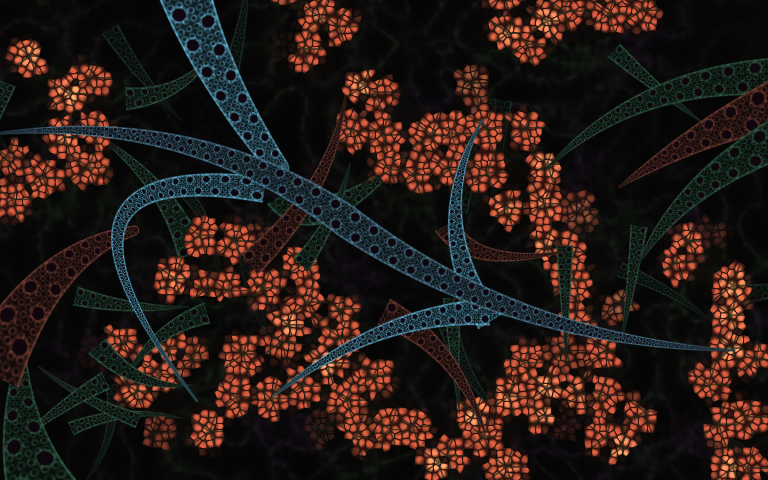
Reproduce this pattern procedurally as a WebGL 2 fragment shader.

```glsl
#version 300 es
precision highp float;
// Lacy tapered ribbons sweeping over reefs of glowing coral florets in the dark.
uniform vec2 u_resolution;
out vec4 fragColor;

float pixel;
vec2 p;
vec3 col;

vec2 hash(vec2 s) {
  vec3 q = fract(s.xyx * vec3(.1031, .103, .0973));
  q += dot(q, q.yzx + 33.33);
  return fract((q.xx + q.yz) * q.zy);
}

// Gradient noise
float noise(vec2 s) {
  vec2 i = floor(s), f = s - i, e = f * f * (3. - 2. * f);
  float sum = 0.;
  for (int k = 0; k < 4; k++) {
    vec2 o = vec2(k & 1, k >> 1), w = mix(1. - e, e, o);
    sum += w.x * w.y * dot(hash(i + o) * 2. - 1., f - o);
  }
  return sum;
}

// Nearest cell point (xy) and the two smallest distances (zw)
vec4 cells(vec2 s) {
  vec4 best = vec4(0, 0, 9, 9);
  for (int k = 0; k < 9; k++) {
    vec2 id = floor(s) + vec2(k % 3 - 1, k / 3 - 1);
    vec2 site = id + .1 + .8 * hash(id);
    float d = distance(s, site);
    if (d < best.z) best = vec4(site, d, best.z);
    else best.w = min(best.w, d);
  }
  return best;
}

vec2 curve(mat3x2 m, float t) {
  return mix(mix(m[0], m[1], t), mix(m[1], m[2], t), t);
}

// Closest curve parameter: coarse search, then Newton steps
float nearest(vec2 s, mat3x2 m) {
  float t = 0., best = 99.;
  for (int i = 0; i <= 8; i++) {
    float k = float(i) / 8., d = distance(s, curve(m, k));
    if (d < best) { best = d; t = k; }
  }
  vec2 bend = 2. * (m[0] - 2. * m[1] + m[2]);
  for (int i = 0; i < 4; i++) {
    vec2 q = curve(m, t) - s, v = 2. * (m[1] - m[0]) + bend * t;
    t = clamp(t - dot(q, v) / max(dot(v, v) + dot(q, bend), .3 * dot(v, v)), 0., 1.);
  }
  return t;
}

// Tapered band with bright edges, two rows of holes and a mesh of rings
void ribbon(mat3x2 m, float w0, float w1, vec3 tint) {
  float l0 = distance(m[0], m[1]), l1 = distance(m[1], m[2]);
  if (distance(p, m[1]) > max(l0, l1) + w0 + pixel) return;
  float t = nearest(p, m), w = mix(w0, w1, t), aa = pixel / w;
  vec2 q = p - curve(m, t), dir = normalize(mix(m[1] - m[0], m[2] - m[1], t));
  float v = length(q) / w, side = sign(dir.x * q.y - dir.y * q.x);
  float mask = 1. - smoothstep(1. - aa, 1. + aa, v);
  if (t <= 0.) mask *= smoothstep(-pixel, 0., dot(q, dir));
  float u = .5 * (l0 + l1 + distance(m[0], m[2])) * log(w / w0) / (w1 - w0);
  float hole = length(vec2(fract(u / 1.5 + side * .25) * 1.5 - .75, v - .52));
  float rim = 1. - smoothstep(0., .08 + aa, abs(hole - .34));
  vec2 s = vec2(u, side * v);
  float mesh = 1. - smoothstep(.03, .22, abs(length(fract(s * 2.7 + .5) - .5) - .33));
  mesh *= .7 + noise(s * 5.);
  float edge = 1. - smoothstep(.04, .1 + aa, 1. - v), detail = smoothstep(1., 4., w / pixel);
  vec3 lace = mix(vec3(.06, .02, .05), tint * (.2 + .5 * mesh + .4 * rim), smoothstep(.27 - aa, .27 + aa, hole));
  lace = mix(tint * .45, lace, detail) + tint * edge * mix(.2, .75, detail);
  col = mix(col, lace, mask);
}

// Scattered small stems
void tendrils(float seed, vec3 tint) {
  for (int i = 0; i < 14; i++) {
    vec2 a = hash(vec2(i, seed)) * vec2(1.6, 1), k = hash(vec2(seed, i + 9));
    float turn = 6.28 * k.x, next = turn + 2. * k.y - 1.;
    vec2 b = a + .12 * vec2(cos(turn), sin(turn));
    ribbon(mat3x2(a, b, b + .12 * vec2(cos(next), sin(next))), .012 + .012 * k.y, .001, tint);
  }
}

float strand(vec2 s, mat3x2 m) {
  return distance(s, curve(m, nearest(s, m))) - .07;
}

// Signed distance to the regions where coral grows
float reef(vec2 s) {
  float d = strand(s, mat3x2(.66, 1.02, .66, .68, 1, .66));
  d = min(d, strand(s, mat3x2(1, .76, 1.17, .55, 1.24, .3)));
  d = min(d, strand(s, mat3x2(.52, .2, .85, .16, 1, .04)));
  d = min(d, strand(s, mat3x2(1.03, .12, 1.12, .27, 1.3, .12)));
  d = min(d, strand(s, mat3x2(.42, .45, .62, .5, .66, .26)));
  d = min(d, strand(s, mat3x2(1.47, .45, 1.52, .28, 1.53, .02)));
  d = min(d, strand(s, mat3x2(.06, .84, .28, .74, .06, .62)));
  d = min(d, strand(s, mat3x2(.27, .25, .36, .24, .38, .13)));
  return min(d, strand(s, mat3x2(1.06, .96, 1.17, .88, 1.3, 1.02)));
}

// Florets of small domed lobes with green veins
void coral() {
  vec4 lobe = cells(p * 60.), floret = cells(lobe.xy / 60. * 13.);
  vec2 arm = p * 13. - floret.xy;
  float grown = 1. - smoothstep(-.005, .005, reef(floret.xy / 13.));
  float body = smoothstep(.64, .52, floret.z) * smoothstep(.98, .84, floret.z / floret.w);
  body = (1. - smoothstep(.52, .64, floret.z)) * (1. - smoothstep(.84, .98, floret.z / floret.w));
  float dome = (1. - smoothstep(.1, .8, lobe.z)) * smoothstep(0., .25, lobe.w - lobe.z);
  float hot = smoothstep(.6, 1., hash(floor(floret.xy)).x) * (1. - smoothstep(.1, .5, floret.z));
  float shade = dome * (1.06 + noise(p * 110.));
  vec3 skin = mix(vec3(.17, .07, .05), vec3(.86, .37, .25), clamp(shade, 0., 1.));
  skin += vec3(.3, .36, .22) * dome * (hot + .25 * smoothstep(.2, .5, noise(p * 45.)));
  float vein = 1. - smoothstep(.02, .09, abs(sin(2.5 * atan(arm.y, arm.x))) * length(arm));
  skin = mix(skin, vec3(.13, .15, .09), .75 * vein);
  col = mix(col, mix(vec3(.06, .045, .035), skin, body), grown * max(body, .5));
}

void main() {
  p = gl_FragCoord.xy / u_resolution.y;
  pixel = 1. / u_resolution.y;
  vec3 teal = vec3(.3, .55, .65), slate = vec3(.25, .4, .48);
  vec3 green = vec3(.15, .28, .21), rust = vec3(.36, .19, .16);

  // Dim filaments
  float thread = pow(1. - abs(noise(p * 14. + noise(p * 5.))), 9.) * (.6 + noise(p * 70.));
  vec3 hue = mix(vec3(.07, .1, .06), vec3(.1, .06, .11), smoothstep(-.2, .3, noise(p * 6.)));
  col = .018 + hue * thread * (1. - .7 * smoothstep(0., .2, reef(p)));

  // Coral among stems
  tendrils(3., green * .6);
  ribbon(mat3x2(.4, .47, .35, .62, .2, .72), .03, .002, green);
  ribbon(mat3x2(.6, .6, .66, .5, .85, .68), .05, .002, green);
  coral();
  tendrils(8., green);

  // Ribbons, back to front
  ribbon(mat3x2(.09, -.03, .03, .1, .045, .26), .075, .01, green);
  ribbon(mat3x2(-.02, .22, .09, .47, .28, .52), .065, .01, rust);
  ribbon(mat3x2(1.62, .84, 1.33, .84, 1.14, .65), .04, .002, green);
  ribbon(mat3x2(1.64, .79, 1.46, .73, 1.29, .61), .055, .002, rust);
  ribbon(mat3x2(1.64, .72, 1.42, .62, 1.33, .45), .045, .002, green);
  ribbon(mat3x2(.52, .45, .69, .6, .72, .8), .028, .002, rust);
  ribbon(mat3x2(.8, .35, .95, .28, 1.01, .1), .03, .002, rust);
  ribbon(mat3x2(.93, .53, .98, .44, 1.17, .475), .026, .002, rust);
  ribbon(mat3x2(.38, 1.03, .44, .84, .58, .65), .055, .022, teal);
  ribbon(mat3x2(.55, .605, .02, .68, .41, .165), .027, .002, teal);
  ribbon(mat3x2(1.02, .33, .885, .54, 1.005, .75), .028, .002, teal);
  ribbon(mat3x2(1.02, .35, .79, .35, .57, .175), .028, .002, teal);
  ribbon(mat3x2(.72, .54, .4, .77, -.02, .72), .034, .002, slate);
  ribbon(mat3x2(.72, .54, 1.07, .29, 1.53, .27), .034, .002, slate);
  fragColor = vec4(col, 1);
}
```
